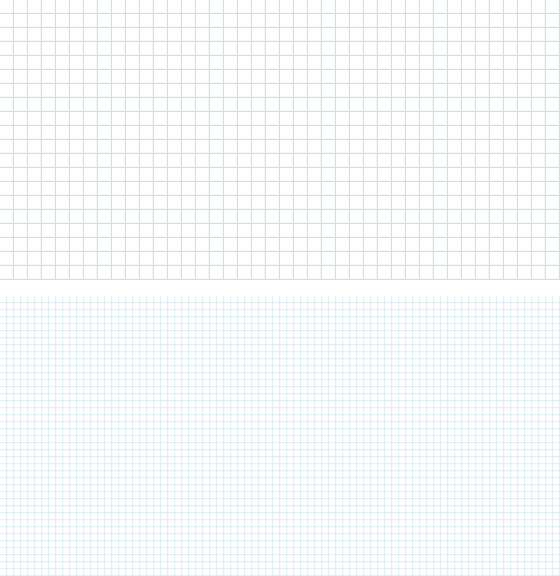
Top, the tile; bottom, the same tile 2 across and 2 down.
A Shadertoy shader for this pattern:

```glsl
// Squared paper: thin pale teal ruled lines on white

#define CELLS vec2(40.0, 20.0)           // squares across and down
#define LINE_WIDTH 0.085                 // fraction of a square
#define LINE_CENTER vec2(0.9575, 0.0425) // right and lower side of a square
#define PAPER_COLOR vec3(1.0)
#define LINE_COLOR vec3(0.79, 0.895, 0.91)

// Share of each pixel covered by the vertical (x) and horizontal (y) rules
vec2 ruleCoverage(vec2 cellPos, vec2 pixelSize) {
    vec2 dist = abs(fract(cellPos - LINE_CENTER + 0.5) - 0.5);
    vec2 overlap = 0.5 * (LINE_WIDTH + pixelSize) - dist;
    return clamp(overlap / pixelSize, vec2(0.0), min(vec2(1.0), LINE_WIDTH / pixelSize));
}

void mainImage(out vec4 fragColor, in vec2 fragCoord) {
    vec2 pixelSize = CELLS / iResolution.xy;
    vec2 rules = ruleCoverage(fragCoord * pixelSize, pixelSize);

    // Crossing rules merge without darkening
    float ink = max(rules.x, rules.y);
    fragColor = vec4(mix(PAPER_COLOR, LINE_COLOR, ink), 1.0);
}
```
